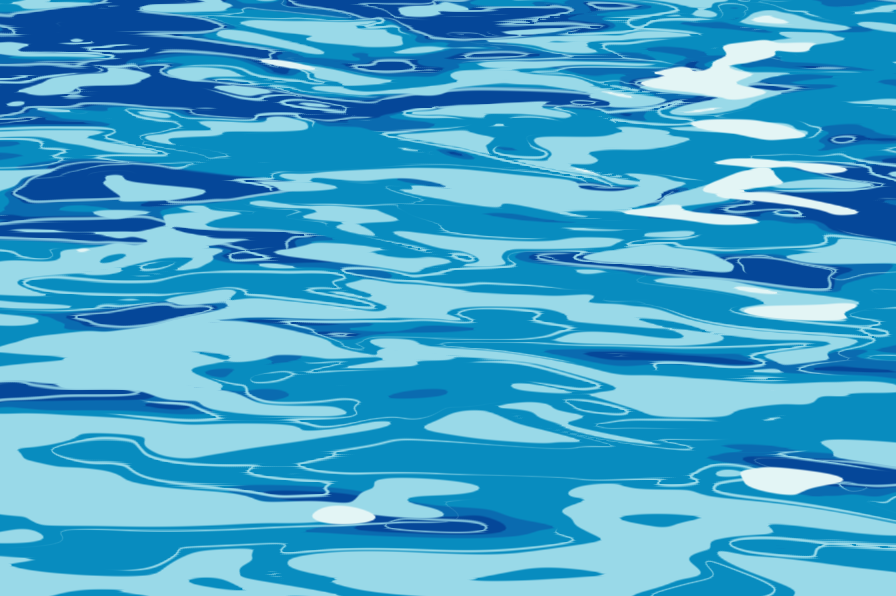
Write a Shadertoy shader that draws this texture.

```glsl
const vec3 DARK  = vec3(0.02, 0.28, 0.60);
const vec3 DEEP  = vec3(0.04, 0.42, 0.69);
const vec3 MID   = vec3(0.03, 0.55, 0.75);
const vec3 LIGHT = vec3(0.60, 0.85, 0.91);
const vec3 GLINT = vec3(0.89, 0.96, 0.96);

const float EDGE_SOFTNESS = 0.0022;   // half width of an edge, canvas heights
const float LINE_WIDTH    = 0.0024;   // half width of the thickest ripple line
const vec2  NEAR_CELLS    = vec2(3.0, 15.0);  // cells per unit at the bottom
const vec2  FAR_GROWTH    = vec2(5.5, 16.0);  // added cells toward the top
const float DETAIL = 0.6;             // weight of the finer patches
const float LIGHT_NEAR = 0.02, LIGHT_FAR = 0.42;
const float DARK_NEAR  = 0.60, DARK_FAR  = 0.06;
const float FRINGE     = 0.15;
const float GLINT_X = 1.27, GLINT_SPREAD = 0.17, GLINT_LEVEL = 1.05;

vec3 hash3(vec2 cell) {
    vec3 h = fract(cell.xyx * vec3(0.1031, 0.1030, 0.0973));
    h += dot(h, h.yxz + 33.33);
    return fract((h.xxy + h.yzz) * h.zyx);
}

// Cellular noise: one smooth signed bump per jittered cell
float bumps(vec2 p) {
    vec2 cell = floor(p);
    float sum = 0.0;
    for (int j = -1; j <= 1; j++) {
        for (int i = -1; i <= 1; i++) {
            vec2 c = cell + vec2(i, j);
            vec3 h = hash3(c + 71.0);
            vec2 d = p - c - h.xy;
            float k = max(0.0, 1.0 - dot(d, d));
            sum += (2.0 * h.z - 1.0) * k * k * k;
        }
    }
    return sum;
}

// Signed distance to a contour, in canvas heights
float contour(float field, float level) {
    float slope = length(vec2(dFdx(field), dFdy(field))) * iResolution.y;
    return (field - level) / max(slope, 1e-3);
}

float fill(float dist) {
    return smoothstep(-EDGE_SOFTNESS, EDGE_SOFTNESS, dist);
}

// Ripple line that tapers away where the strength falls to zero
float ripple(float dist, float strength) {
    float core = fill(LINE_WIDTH * strength - abs(dist));
    return core * smoothstep(0.0, 0.35, strength);
}

// Receding water plane, gently tilted and undulating
vec2 waterPlane(vec2 uv) {
    float y = uv.y + 0.03 * uv.x
            + 0.010 * sin(uv.x * 4.3 + uv.y * 5.0)
            + 0.005 * sin(uv.x * 9.7 - uv.y * 13.0 + 1.0);
    return vec2((uv.x - 0.75) * (NEAR_CELLS.x + FAR_GROWTH.x * y),
                y * (NEAR_CELLS.y + FAR_GROWTH.y * y));
}

// Sideways drift pulls the patches into tongues and hooks
vec2 drift(vec2 p) {
    p.x += 0.65 * bumps(p * vec2(0.7, 1.0) + 17.0)
         + 0.20 * sin(p.y * 2.1 + 1.5 * sin(p.x * 0.9));
    p.y += 0.20 * sin(p.x * 1.7 + 0.6 * p.y);
    return p;
}

void mainImage(out vec4 fragColor, in vec2 fragCoord) {
    vec2 uv = fragCoord / iResolution.y;
    vec2 p = drift(waterPlane(uv));

    // Height of the patches and the long troughs between them
    float detail = bumps(p * vec2(1.7, 1.9) + 40.0);
    float height = bumps(p + 5.0) + DETAIL * detail;
    float trough = bumps(p * vec2(0.40, 0.62) + 9.0) - 0.30 * height
                 + 0.15 * bumps(p * vec2(1.5, 2.0) + 83.0);
    float strength = smoothstep(-0.15, 0.40, bumps(p * vec2(0.8, 0.6) + 63.0));

    float lightLevel = mix(LIGHT_NEAR, LIGHT_FAR, uv.y);
    float darkLevel = mix(DARK_NEAR, DARK_FAR, uv.y);

    // Flat tones, deepest first
    vec3 color = MID;
    color = mix(color, DEEP, fill(contour(trough, darkLevel - FRINGE)));
    color = mix(color, DARK, fill(contour(trough, darkLevel)));

    // Thin pale lines around patches and along troughs
    float halo = ripple(contour(height, lightLevel - 0.30), strength);
    float seam = ripple(contour(trough, darkLevel + 0.08), 1.0 - strength);
    color = mix(color, LIGHT, max(halo, 0.85 * seam));
    color = mix(color, LIGHT, fill(contour(height, lightLevel)));

    // Sun glints gathered in a column
    float offset = (uv.x - GLINT_X) / GLINT_SPREAD;
    float column = exp(-offset * offset);
    float sparkle = bumps(p * vec2(1.0, 0.9) + 25.0) + 0.25 * height;
    color = mix(color, GLINT, fill(contour(sparkle + 0.9 * column, GLINT_LEVEL)));

    fragColor = vec4(color, 1.0);
}
```
